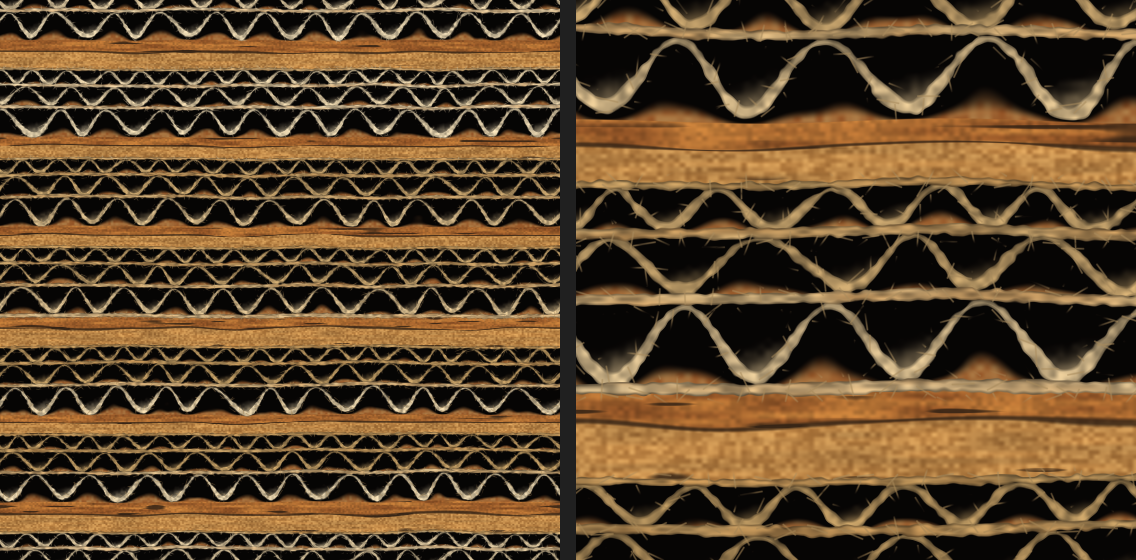
Left, the full canvas; right, a detail of the centre.
A Shadertoy shader for this texture:

```glsl
#define LARGE_COUNT 11.0
#define MID_COUNT 12.0
#define SMALL_COUNT 16.0
#define SHEET_WARP 0.006
#define FRAY 0.0035
#define DARK vec3(0.025, 0.018, 0.015)
#define CREAM vec3(0.86, 0.79, 0.65)
#define TAN vec3(0.74, 0.59, 0.36)
#define ORANGE vec3(0.68, 0.44, 0.20)
#define RUST vec3(0.58, 0.33, 0.15)
#define BROWN vec3(0.28, 0.19, 0.12)

const float TAU = 6.283185;

// Top of each sheet, measured downwards from the first one
const float SHEET_TOP[7] = float[7](0.0, 0.160, 0.319, 0.495, 0.651, 0.827, 1.0);
// Depth inside a sheet of the two inner liners and the solid board
const vec3 LEVEL = vec3(0.0286, 0.0677, 0.121);
// Large flute phase, paleness of fine and large flutes, liner on the board
const vec4 SHEET[6] = vec4[6](
    vec4(0.60, 0.90, 1.00, 0.0), vec4(0.80, 0.20, 0.55, 0.0),
    vec4(0.93, 0.20, 0.60, 1.0), vec4(0.75, 0.10, 0.90, 0.0),
    vec4(0.29, 0.10, 0.95, 0.0), vec4(0.67, 0.85, 1.00, 0.0));

float hash(vec2 p, float seed) {
    vec3 q = fract(p.xyx * 0.1031 + seed * 0.137);
    q += dot(q, q.yzx + 33.33);
    return fract((q.x + q.y) * q.z);
}

// Value noise that tiles over the canvas
float noise(vec2 p, vec2 scale, float seed) {
    p *= scale;
    vec2 f = fract(p), a = mod(floor(p), scale), b = mod(a + 1.0, scale);
    f *= f * (3.0 - 2.0 * f);
    return mix(mix(hash(a, seed), hash(vec2(b.x, a.y), seed), f.x),
               mix(hash(vec2(a.x, b.y), seed), hash(b, seed), f.x), f.y);
}

float cover(float d) {
    float aa = 0.9 / iResolution.y;
    return 1.0 - smoothstep(-aa, aa, d);
}

float fray(vec2 uv) {
    return FRAY * (0.6 * noise(uv, vec2(190.0), 1.0) + 0.4 * noise(uv, vec2(80.0), 2.0) - 0.5);
}

// Solid board: a rough rusty ply above a smoother golden one
vec3 board(vec2 uv, float b) {
    float streak = noise(uv, vec2(22.0, 260.0), 3.0);
    float grain = noise(uv, vec2(300.0, 380.0), 4.0);
    float seam = 0.40 + 0.14 * (noise(uv, vec2(12.0, 6.0), 5.0) - 0.5);
    vec3 gold = mix(ORANGE, TAN, 0.15 + 0.5 * grain);
    vec3 col = mix(mix(RUST, ORANGE, streak), gold, smoothstep(-0.04, 0.04, b - seam));
    col *= 0.78 + 0.22 * streak + 0.26 * grain;
    float gap = 0.08 * (noise(uv, vec2(17.0, 6.0), 6.0) - 0.25);
    float split = 1.0 - smoothstep(0.3 * gap, gap + 0.03, abs(b - seam));
    float crack = smoothstep(0.80, 0.92, noise(uv, vec2(18.0, 230.0), 7.0));
    float rough = 1.0 - smoothstep(seam, seam + 0.1, b) + smoothstep(0.82, 0.95, b);
    return mix(col, BROWN * 0.6, clamp(0.75 * split + 0.8 * crack * rough, 0.0, 0.9));
}

// Flat liner with a lit core
void liner(inout vec3 col, inout float gap, vec2 uv, float d, float width, vec3 paper) {
    d = abs(d) + fray(uv) - width;
    float grain = noise(uv, vec2(130.0, 350.0), 8.0);
    vec3 tone = mix(paper, ORANGE, 0.4 * noise(uv, vec2(30.0, 200.0), 9.0));
    tone *= (0.68 + 0.5 * grain) * mix(1.0, 0.65, smoothstep(-0.002, 0.0, d));
    col = mix(col, tone, cover(d));
    gap = min(gap, d);
}

// Corrugated sheet: shaded valleys, lit floors under the crests, frayed edge
void flute(inout vec3 col, inout float gap, vec2 uv, float y, float top, float bottom,
           float count, float phase, vec3 paper, float seed) {
    float h = bottom - top, q = (y - top) / h;
    float sway = noise(uv * vec2(1.0, 0.0), vec2(count, 1.0), seed) - 0.5;
    float size = noise(uv * vec2(1.0, 0.0), vec2(count, 1.0), seed + 20.0);
    float a = TAU * (uv.x * count - phase + 0.25 * sway);
    float trough = 0.5 + 0.5 * cos(a);
    float reach = mix(0.83, 0.95, size) - 0.09;
    float slope = 0.5 * reach * h * TAU * count * sin(a);
    float d = (y - top - h * (0.09 + reach * trough)) / sqrt(1.0 + slope * slope);

    float grain = noise(uv, vec2(230.0), 10.0);
    float rise = 0.32 * (1.0 - trough) * (0.35 + noise(uv, vec2(40.0, 60.0), seed + 3.0));
    float ground = smoothstep(0.98 - rise, 1.06 - 0.5 * rise, q);
    vec3 under = mix(DARK, mix(RUST, TAN, 0.6 * grain), ground);
    float glow = smoothstep(0.48, 1.0, q + 0.10 * sin(a) + 0.08 * (grain - 0.5));
    vec3 valley = mix(DARK, paper * 0.78, glow);
    vec3 cell = mix(valley, under, step(0.0, d));
    col = mix(col, cell, cover(top - y) * cover(y - bottom));

    float width = 0.0018 + 0.0028 * trough * h / 0.053 + 0.0008 * (size - 0.5);
    float edge = abs(d) + fray(uv) - width;
    vec3 tone = paper * (0.70 + 0.42 * grain) * mix(0.84, 1.06, trough);
    tone *= mix(1.0, 0.68, smoothstep(-0.002, 0.0, edge));
    col = mix(col, tone, cover(edge));
    gap = min(gap, edge);
}

// Distance to one loose fibre in each cell of a grid
float fibre(vec2 uv, float cells, float seed) {
    vec2 id = floor(uv * cells);
    vec2 p = fract(uv * cells) - 0.35 - 0.3 * vec2(hash(id, seed), hash(id, seed + 1.0));
    float angle = TAU * hash(id, seed + 2.0);
    vec2 dir = vec2(cos(angle), sin(angle));
    p -= dir * clamp(dot(p, dir), -0.3, 0.3);
    return length(p) / cells;
}

void mainImage(out vec4 fragColor, in vec2 fragCoord) {
    vec2 uv = fragCoord / iResolution.xy;
    float warp = SHEET_WARP * (noise(uv, vec2(9.0, 6.0), 11.0) - 0.5);
    float down = fract(1.0 - uv.y - 0.124 + warp);

    // Pick the sheet
    int s = 0;
    for (int i = 1; i < 6; i++) if (down >= SHEET_TOP[i]) s = i;
    float y = down - SHEET_TOP[s], h = SHEET_TOP[s + 1] - SHEET_TOP[s];
    vec4 sheet = SHEET[s];
    float seed = float(s) * 5.0 + 30.0;
    vec3 fine = mix(TAN * 0.95, CREAM, sheet.y), wide = mix(TAN, CREAM, sheet.z);

    // Stack the layers
    float gap = 1.0;
    vec3 col = board(uv, (y - LEVEL.z) / (h - LEVEL.z));
    flute(col, gap, uv, y, 0.0, LEVEL.x, SMALL_COUNT, hash(vec2(s, 1), 3.0), fine, seed);
    flute(col, gap, uv, y, LEVEL.x, LEVEL.y, MID_COUNT, hash(vec2(s, 2), 3.0), fine, seed + 1.0);
    flute(col, gap, uv, y, LEVEL.y, LEVEL.z, LARGE_COUNT, sheet.x, wide, seed + 2.0);
    liner(col, gap, uv, min(y, h - y), 0.0022, mix(TAN, fine, 0.4));
    liner(col, gap, uv, y - LEVEL.x, 0.0031, fine);
    liner(col, gap, uv, y - LEVEL.y, 0.0031, mix(fine, wide, 0.5));
    if (sheet.w > 0.0) liner(col, gap, uv, y - LEVEL.z, 0.0035, wide);

    // Loose fibres close to the torn paper
    float hair = min(fibre(uv, 64.0, 12.0), fibre(uv, 47.0, 15.0)) - 0.0005;
    col = mix(col, fine * 0.9, 0.6 * cover(hair) * (1.0 - smoothstep(0.001, 0.006, gap)));
    fragColor = vec4(col, 1.0);
}
```
